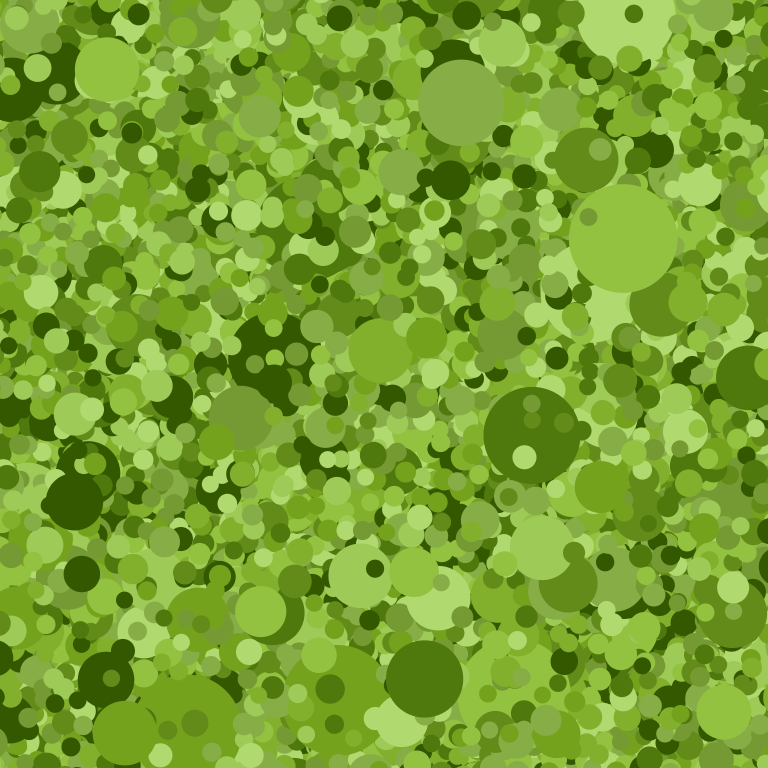
This pattern is drawn by a Shadertoy shader. Its source:

```glsl
const vec3 GREENS[10] = vec3[10](
    vec3(0.20, 0.345, 0.0),  vec3(0.31, 0.47, 0.05),  vec3(0.385, 0.545, 0.10),
    vec3(0.455, 0.635, 0.11), vec3(0.51, 0.69, 0.175), vec3(0.575, 0.76, 0.25),
    vec3(0.62, 0.795, 0.345), vec3(0.69, 0.85, 0.44),  vec3(0.53, 0.68, 0.28),
    vec3(0.46, 0.605, 0.20));

// Three random values in 0..1 from an integer lattice point
vec3 hash3(ivec3 p) {
    uvec3 v = uvec3(p) * 1664525u + 1013904223u;
    v.x += v.y * v.z; v.y += v.z * v.x; v.z += v.x * v.y;
    v ^= v >> 16u;
    v.x += v.y * v.z; v.y += v.z * v.x; v.z += v.x * v.y;
    return vec3(v >> 8u) / 16777216.0;
}

// Many small discs and few wide ones
float smallRadius(float h) {
    return min(0.011 * pow(h + 0.001, -0.3), 0.042);
}

float bigRadius(float h) {
    return mix(0.04, 0.076, h);
}

// Paints one layer of jittered discs over the colour below
vec3 scatter(vec3 below, vec2 uv, float cell, float share, bool big, int layer) {
    vec2 grid = uv / cell + float(layer) * vec2(0.37, 0.61);
    ivec2 home = ivec2(floor(grid));
    for (int y = -1; y <= 1; y++)
    for (int x = -1; x <= 1; x++) {
        ivec2 id = home + ivec2(x, y);
        vec3 shape = hash3(ivec3(id, layer));
        vec3 style = hash3(ivec3(id, layer + 500));
        if (style.x > share) continue;

        float radius = big ? bigRadius(shape.z) : smallRadius(shape.z);
        float edge = length(grid - vec2(id) - shape.xy) * cell - radius;
        float cover = clamp(0.5 - edge * iResolution.y, 0.0, 1.0);
        below = mix(below, GREENS[min(int(style.y * 10.0), 9)], cover);
    }
    return below;
}

void mainImage(out vec4 fragColor, in vec2 fragCoord) {
    vec2 uv = fragCoord / iResolution.y;
    vec3 color = GREENS[4];

    // Dense pile of small discs, with a few big ones buried near the top
    for (int i = 0; i < 14; i++) {
        if (i > 9) color = scatter(color, uv, 0.2, 0.07, true, i + 100);
        color = scatter(color, uv, 0.045, 1.0, false, i);
    }

    // Exposed big discs, lightly sprinkled with small ones
    color = scatter(color, uv, 0.2, 0.12, true, 200);
    color = scatter(color, uv, 0.045, 0.18, false, 201);

    fragColor = vec4(color, 1.0);
}
```
